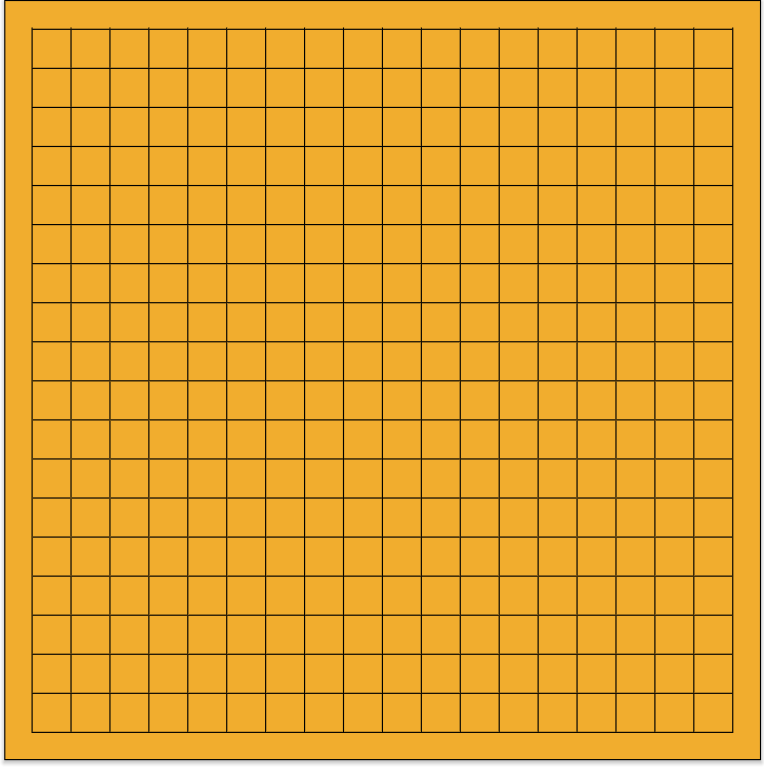
Give the GLSL for this pattern, as a WebGL 1 fragment shader.

```glsl
precision highp float;

uniform vec2 u_resolution;

// Share of a pixel, centred at distance d, that a stroke covers
float strokeCover(float d, float width, float pixel) {
  float h = 0.5 * width;
  float overlap = min(d + 0.5 * pixel, h) - max(d - 0.5 * pixel, -h);
  return clamp(overlap / pixel, 0.0, 1.0);
}

float boxDistance(vec2 p, vec2 low, vec2 high) {
  vec2 q = abs(p - 0.5 * (low + high)) - 0.5 * (high - low);
  return length(max(q, 0.0)) + min(max(q.x, q.y), 0.0);
}

float spanCover(float x, float low, float high, float pixel) {
  return clamp(0.5 + min(x - low, high - x) / pixel, 0.0, 1.0);
}

// 19 by 19 ruled lines; the upright ones overshoot the top edge
float gridCover(vec2 p, float pixel) {
  vec2 origin = vec2(21.4, 23.75);
  vec2 pitch = vec2(25.95, 26.04);
  vec2 end = origin + 18.0 * pitch;
  vec2 nearest = clamp(floor((p - origin) / pitch + 0.5), 0.0, 18.0);
  vec2 d = abs(p - origin - nearest * pitch);
  float upright = strokeCover(d.x, 0.78, pixel)
    * spanCover(p.y, origin.y - 0.4, end.y + 1.2, pixel);
  float level = strokeCover(d.y, 0.78, pixel)
    * spanCover(p.x, origin.x - 0.4, end.x + 0.4, pixel);
  return max(upright, level);
}

void main() {
  // The canvas is 512 units high
  float pixel = 512.0 / u_resolution.y;
  vec2 p = gl_FragCoord.xy * pixel;
  vec2 low = vec2(3.2, 5.6);
  vec2 high = vec2(507.0, 511.65);

  // Soft shadow dropped below the board
  float shadowDistance = boxDistance(p + vec2(0.0, 1.5), low, high);
  float shadow = 0.3 * (1.0 - smoothstep(-3.0, 4.0, shadowDistance));
  vec3 color = vec3(1.0 - shadow);

  // Flat board with its ruling and dark outline
  float edge = boxDistance(p, low, high);
  float board = clamp(0.5 - edge / pixel, 0.0, 1.0);
  vec3 wood = vec3(0.945, 0.68, 0.18) * (1.0 - gridCover(p, pixel));
  color = mix(color, wood, board);
  color *= 1.0 - strokeCover(abs(edge), 0.75, pixel);

  gl_FragColor = vec4(color, 1.0);
}
```
